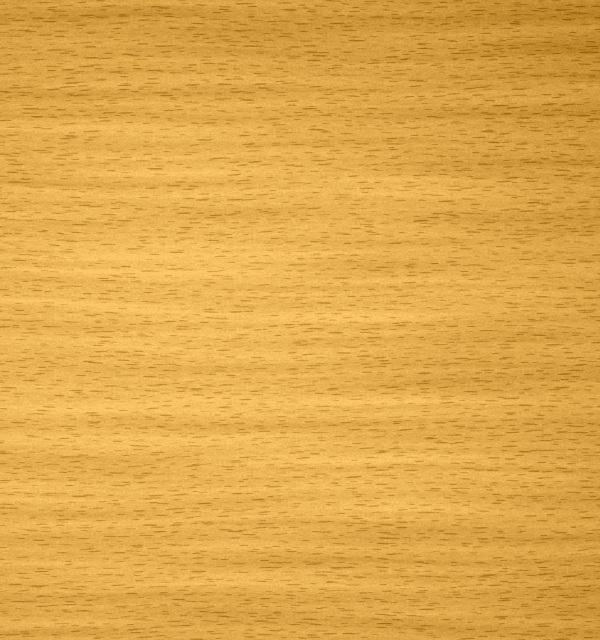
A Shadertoy shader for this texture:

```glsl
const vec3 DARK_WOOD = vec3(0.70, 0.48, 0.13);
const vec3 LIGHT_WOOD = vec3(0.95, 0.742, 0.37);
const vec2 PORE_CELL = vec2(0.027, 0.0066);

vec2 hash2(vec2 p) {
    vec3 q = fract(p.xyx * vec3(0.1031, 0.1030, 0.0973));
    q += dot(q, q.yzx + 33.33);
    return fract((q.xx + q.yz) * q.zy);
}

float cornerSlope(vec2 corner, vec2 offset) {
    float angle = 6.2832 * hash2(corner).x;
    return dot(vec2(cos(angle), sin(angle)), offset);
}

// Gradient noise, roughly -0.7 to 0.7
float gradientNoise(vec2 p) {
    vec2 i = floor(p), f = fract(p);
    vec2 u = f * f * f * (f * (f * 6.0 - 15.0) + 10.0);
    vec2 e = vec2(1.0, 0.0);
    float low = mix(cornerSlope(i, f), cornerSlope(i + e, f - e), u.x);
    float high = mix(cornerSlope(i + e.yx, f - e.yx), cornerSlope(i + 1.0, f - 1.0), u.x);
    return mix(low, high, u.y);
}

// Growth bands along x, from broad to thread-like
float grainBands(vec2 p) {
    float broad = gradientNoise(vec2(p.x * 1.2, p.y * 23.0) + 40.0);
    float medium = gradientNoise(vec2(p.x * 2.0, p.y * 52.0) + 90.0);
    float narrow = gradientNoise(vec2(p.x * 4.0, p.y * 118.0) + 170.0);
    return 0.20 * broad + 0.27 * medium + 0.20 * narrow;
}

// Slim dash with tapered ends and a soft edge
float poreDash(vec2 d, float halfLength, float halfWidth, float soft) {
    float along = d.x / halfLength;
    float taper = halfWidth * (1.0 - along * along * along * along);
    return smoothstep(soft, -soft, abs(d.y) - taper);
}

// Scattered dashes, one candidate per cell, rows shifted at random
float poreField(vec2 p, float density, float soft) {
    float ink = 0.0;
    float row = floor(p.y / PORE_CELL.y);
    for (int j = -1; j <= 1; j++) {
        float y = row + float(j);
        float shift = hash2(vec2(y, 7.0)).x;
        float column = floor(p.x / PORE_CELL.x + shift);
        for (int i = -1; i <= 1; i++) {
            vec2 cell = vec2(column + float(i), y);
            vec2 place = hash2(cell + 300.0);
            vec2 kind = hash2(cell + 711.0);
            vec2 center = (cell + place - vec2(shift, 0.0)) * PORE_CELL;
            vec2 d = p - center;
            d.y -= d.x * (hash2(cell + 523.0).x - 0.4) * 0.10;
            float halfLength = mix(0.0050, 0.0130, kind.x * kind.x);
            float halfWidth = mix(0.0006, 0.0011, kind.x);
            float strength = smoothstep(1.0 - density, 1.2 - density, kind.y);
            strength *= mix(0.50, 1.0, place.x);
            ink = max(ink, strength * poreDash(d, halfLength, halfWidth, soft));
        }
    }
    return ink;
}

// Fine mottling, partly drawn out along the fibres
float speckle(vec2 p, vec2 fibre) {
    float dust = gradientNoise(p * vec2(260.0, 370.0));
    float streak = gradientNoise(fibre * vec2(60.0, 260.0) + 60.0);
    return 0.24 * dust + 0.17 * streak;
}

// Light pool left of the middle, fading to the corners
float lighting(vec2 uv) {
    vec2 d = uv - vec2(0.28, 0.43);
    return 0.96 - dot(d * d, vec2(0.68, 1.35));
}

void mainImage(out vec4 fragColor, in vec2 fragCoord) {
    vec2 uv = fragCoord / iResolution.xy;
    vec2 p = fragCoord / iResolution.y;
    float soft = 0.65 / iResolution.y;

    // Gentle waviness of the fibres
    vec2 fibre = p;
    fibre.y += 0.014 * gradientNoise(p * vec2(2.0, 3.0) + 11.0);
    fibre.y += 0.003 * gradientNoise(p * vec2(7.0, 12.0) + 25.0);

    float bands = grainBands(fibre);
    float density = clamp(0.86 - 0.7 * bands, 0.55, 1.0);
    float pores = poreField(fibre, density, soft);

    float tone = lighting(uv) + bands + speckle(p, fibre) - 0.72 * pores;
    vec3 color = mix(DARK_WOOD, LIGHT_WOOD, clamp(tone, -0.40, 1.15));
    fragColor = vec4(color, 1.0);
}
```
